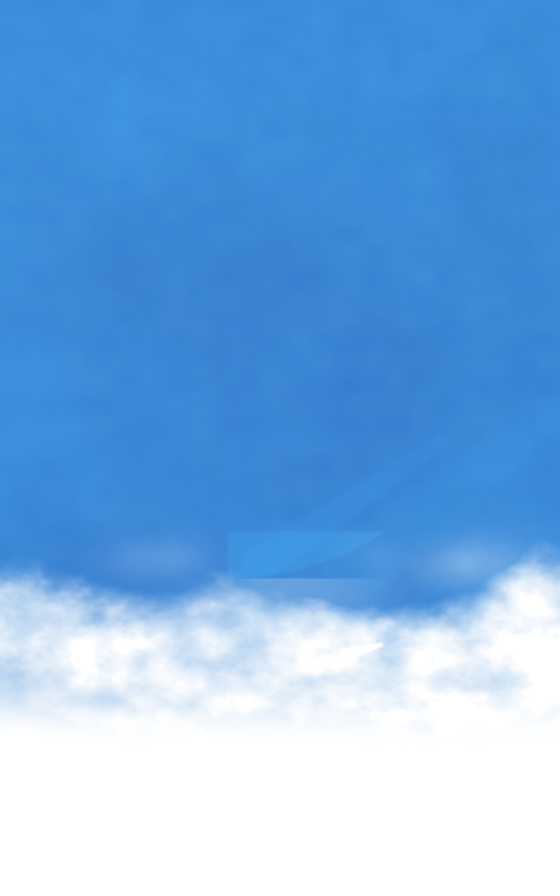
Write a WebGL 2 fragment shader that draws this background.

```glsl
#version 300 es
precision highp float;

uniform vec2 u_resolution;
out vec4 fragColor;

const vec3 SKY = vec3(0.237, 0.535, 0.842);
const vec3 SKY_LIGHT = vec3(0.245, 0.595, 0.895);
const vec3 SKY_DEEP = vec3(0.220, 0.495, 0.815);
const vec3 WHITE = vec3(1.0);

float hash(vec2 p) {
    return fract(sin(dot(p, vec2(127.1, 311.7))) * 43758.5453);
}

float noise(vec2 p) {
    vec2 cell = floor(p);
    vec2 f = fract(p);
    f = f * f * (3.0 - 2.0 * f);
    float low = mix(hash(cell), hash(cell + vec2(1.0, 0.0)), f.x);
    float high = mix(hash(cell + vec2(0.0, 1.0)), hash(cell + 1.0), f.x);
    return mix(low, high, f.y);
}

float fbm(vec2 p) {
    float sum = 0.0;
    float amplitude = 0.5;
    for (int i = 0; i < 5; i++) {
        sum += amplitude * noise(p);
        p = mat2(1.6, 1.2, -1.2, 1.6) * p + 7.3;
        amplitude *= 0.5;
    }
    return sum / 0.97;
}

float glow(vec2 p, vec2 center, vec2 radius) {
    vec2 d = (p - center) / radius;
    return exp(-dot(d, d));
}

float bump(float x, float center, float width) {
    return glow(vec2(x, 0.0), vec2(center, 0.0), vec2(width, 1.0));
}

// Soft brush mark along a segment, narrowing toward its end
float stroke(vec2 p, vec2 a, vec2 b, float width, float softness) {
    vec2 ab = b - a;
    float t = clamp(dot(p - a, ab) / dot(ab, ab), 0.0, 1.0);
    float d = length(p - a - ab * t) - width * (1.0 - 0.6 * t);
    return 1.0 - smoothstep(-softness, softness, d);
}

// Flat mark with a straight top and a curved lower edge
float panel(vec2 uv, float left, float top, float bottom) {
    float lower = bottom + 0.75 * pow(max(uv.x - left - 0.02, 0.0), 2.0);
    float sides = smoothstep(left - 0.002, left + 0.003, uv.x);
    float upper = 1.0 - smoothstep(top - 0.002, top + 0.002, uv.y);
    return sides * upper * smoothstep(lower - 0.002, lower + 0.003, uv.y);
}

vec3 paintedSky(vec2 uv, vec2 p) {
    float light = 0.45 * smoothstep(0.62, 1.0, uv.y);
    light += 0.55 * glow(uv, vec2(0.0, 0.50), vec2(0.20, 0.14));
    light += 0.35 * glow(uv, vec2(1.0, 0.52), vec2(0.25, 0.18));
    float deep = 0.65 * glow(uv, vec2(0.45, 0.54), vec2(0.36, 0.15));
    deep += 0.6 * glow(uv, vec2(0.20, 0.35), vec2(0.16, 0.07));
    vec3 color = mix(SKY, SKY_LIGHT, light);
    color = mix(color, SKY_DEEP, deep);

    // Mottled pigment
    float blotches = fbm(p * 7.0) - 0.5;
    float grain = fbm(p * vec2(36.0, 42.0) + 13.0) - 0.5;
    color += vec3(0.035, 0.07, 0.06) * blotches;
    color += vec3(0.03, 0.035, 0.025) * grain;

    // Translucent brush marks
    float marks = 0.30 * stroke(p, vec2(0.29, 0.37), vec2(0.49, 0.505), 0.020, 0.004);
    marks += 0.25 * stroke(p, vec2(0.40, 0.37), vec2(0.64, 0.55), 0.040, 0.012);
    marks += 0.20 * stroke(p, vec2(0.02, 0.59), vec2(0.10, 0.46), 0.040, 0.010);
    marks += 0.60 * panel(uv, 0.407, 0.407, 0.355);
    return mix(color, SKY_LIGHT, min(marks, 0.9));
}

float cloudTop(float x) {
    return 0.318 + 0.070 * bump(x, 0.0, 0.13)
        + 0.034 * bump(x, 0.45, 0.20) + 0.072 * bump(x, 1.0, 0.14);
}

float cloudCover(vec2 uv, vec2 p) {
    float billow = fbm(p * 11.0 + 4.0) - 0.5;
    float wisps = fbm(p * vec2(32.0, 46.0) + 21.0) - 0.5;
    float depth = cloudTop(uv.x) - uv.y + 0.065 * billow + 0.018 * wisps;

    // Thin veil and denser banks
    float density = 0.64 + 1.3 * depth + 0.55 * billow + 0.45 * wisps;
    density += 0.22 * glow(uv, vec2(0.17, 0.28), vec2(0.13, 0.035));
    density += 0.20 * glow(uv, vec2(0.88, 0.29), vec2(0.20, 0.06));
    density -= 0.28 * glow(uv, vec2(0.43, 0.325), vec2(0.14, 0.025));
    density += 0.25 * stroke(p, vec2(0.385, 0.27), vec2(0.425, 0.28), 0.005, 0.003);
    float cover = smoothstep(-0.012, 0.045, depth) * clamp(density, 0.0, 1.0);

    // Straight seam and faint haze above the banks
    float seam = 1.0 - smoothstep(0.353, 0.356, uv.y);
    cover = max(cover, 0.22 * seam * bump(uv.x, 0.52, 0.17));
    float haze = 0.20 * glow(uv, vec2(0.80, 0.37), vec2(0.18, 0.03));
    haze += 0.12 * glow(uv, vec2(0.28, 0.375), vec2(0.10, 0.025));
    cover = max(cover, haze * (1.0 + 2.0 * billow));

    // Solid white ground
    float groundHeight = uv.y + 0.045 * billow + 0.015 * wisps;
    float ground = 1.0 - smoothstep(0.165, 0.235, groundHeight);
    return mix(cover, 1.0, ground);
}

void main() {
    vec2 uv = gl_FragCoord.xy / u_resolution;
    vec2 p = uv * vec2(0.625, 1.0);
    vec3 color = mix(paintedSky(uv, p), WHITE, cloudCover(uv, p));
    fragColor = vec4(clamp(color, 0.0, 1.0), 1.0);
}
```
